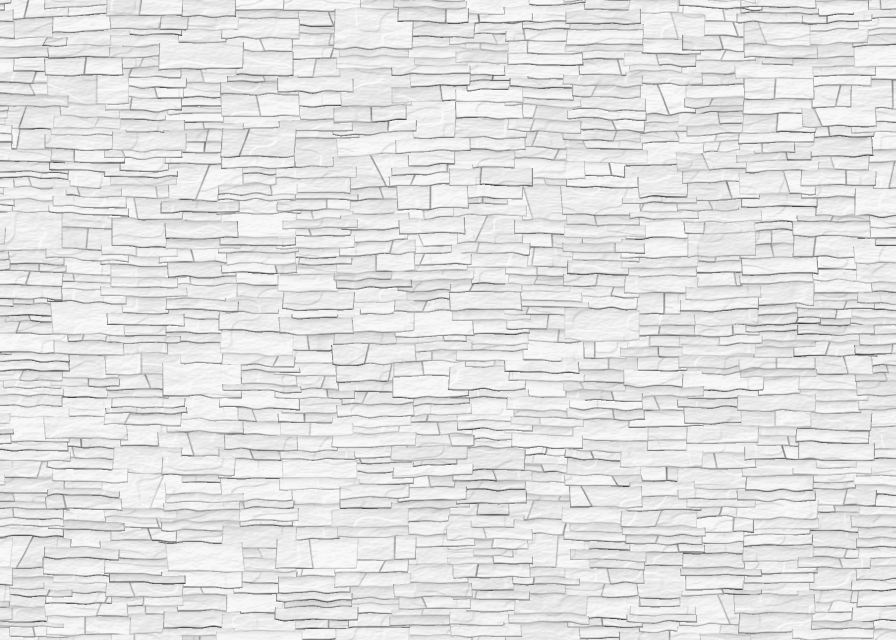
Reproduce this texture procedurally as a Shadertoy shader.

```glsl
// Draws a wall of stacked white ledge stones with thin shadowed joints.

float hash(vec2 p) {
    return fract(sin(dot(p, vec2(127.1, 311.7))) * 43758.5);
}

float noise(vec2 p) {
    vec2 i = floor(p), f = fract(p);
    f = f * f * (3.0 - 2.0 * f);
    return mix(mix(hash(i), hash(i + vec2(1, 0)), f.x),
               mix(hash(i + vec2(0, 1)), hash(i + vec2(1, 1)), f.x), f.y);
}

// Uneven height of the joint below a course
float courseJoint(float column, float course) {
    return course + 0.4 * (hash(vec2(column, course)) - 0.5);
}

// Chipped ledges, streaks and grain of a stone face
float relief(vec2 p, vec2 id) {
    float chips = noise(p * vec2(24, 42) + id * 3.7);
    return 0.5 * smoothstep(0.46, 0.54, chips)
         + 0.3 * noise(p * vec2(55, 170) + id)
         + 0.25 * noise(p * vec2(170, 400));
}

float wall(vec2 p) {
    p.y += 0.012 * noise(p * vec2(4, 5));
    float column = floor(p.x / 0.09);
    float topRank = -1.0;
    vec2 stoneId = vec2(0);
    float below = 0.0, above = 0.0, side = 0.0;

    // Stones of neighbouring columns overlap; the highest rank lies in front
    for (int i = -1; i <= 1; i++) {
        float c = column + float(i);
        float x = p.x / 0.09;
        float y = p.y / 0.045 + 0.5 * hash(vec2(c, 91.0))
                + 0.1 * noise(p * vec2(45, 30) + c * 7.0);

        float course = floor(y + 0.5);
        if (y < courseJoint(c, course)) course -= 1.0;
        float low = courseJoint(c, course);
        float high = courseJoint(c, course + 1.0);

        // Split the course into thick and thin layers
        vec2 seed = vec2(c, course);
        if (hash(seed + 11.3) < 0.78) {
            float cut = mix(low, high, 0.25 + 0.45 * hash(seed + 5.1));
            if (y < cut) high = cut; else low = cut;
        }
        if (high - low > 0.5 && hash(seed + 23.7) < 0.5) {
            float cut = mix(low, high, 0.3 + 0.4 * hash(seed + 8.9));
            if (y < cut) high = cut; else low = cut;
        }

        // Slanted ends, sometimes a break across the stone
        vec2 id = vec2(c, floor(low * 40.0));
        x += 0.1 * (hash(id + 6.2) - 0.5) * (y - low);
        float left = c - 0.06 - 0.2 * hash(id + 1.7);
        float right = c + 1.06 + 0.2 * hash(id + 2.9);
        float rank = hash(id + 3.3);
        if (hash(id + 4.1) < 0.35) {
            float cut = mix(left, right, 0.25 + 0.5 * hash(id + 7.7))
                      + 0.5 * (hash(id + 9.4) - 0.5) * (y - low);
            if (x < cut) right = cut;
            else { left = cut; id += 0.37; }
        }

        float ends = min(x - left, right - x) * 0.09;
        if (ends > 0.0 && rank > topRank) {
            topRank = rank;
            stoneId = id;
            side = ends;
            below = (y - low) * 0.045;
            above = (high - y) * 0.045;
        }
    }

    // Face tone lit from the upper left
    float light = relief(p, stoneId) - relief(p + vec2(-0.0016, 0.0022), stoneId);
    float tone = 0.94 + 0.06 * (hash(stoneId + 13.1) - 0.5)
               + 0.04 * (noise(p * vec2(30, 110)) - 0.5) + 0.2 * light;
    tone = min(tone, 0.975);

    // Joint lines and the soft shadow of the stone above
    float depth = mix(0.25, 1.0, hash(stoneId + 17.9))
                * mix(0.55, 1.1, noise(p * vec2(35, 60)));
    float joint = 0.72 * depth * (1.0 - smoothstep(0.0005, 0.0032, below));
    float ending = 0.5 * depth * (1.0 - smoothstep(0.0003, 0.0024, side));
    float overhang = 0.18 * hash(stoneId + 19.3) * exp(-above / 0.004);
    return tone * (1.0 - max(joint, ending)) * (1.0 - overhang);
}

void mainImage(out vec4 fragColor, in vec2 fragCoord) {
    // Four samples per pixel smooth the edges
    float shade = 0.0;
    for (int i = 0; i < 4; i++) {
        vec2 offset = vec2(i % 2, i / 2) * 0.5 - 0.25;
        shade += wall((fragCoord + offset) / iResolution.y) / 4.0;
    }
    fragColor = vec4(vec3(shade), 1.0);
}
```
